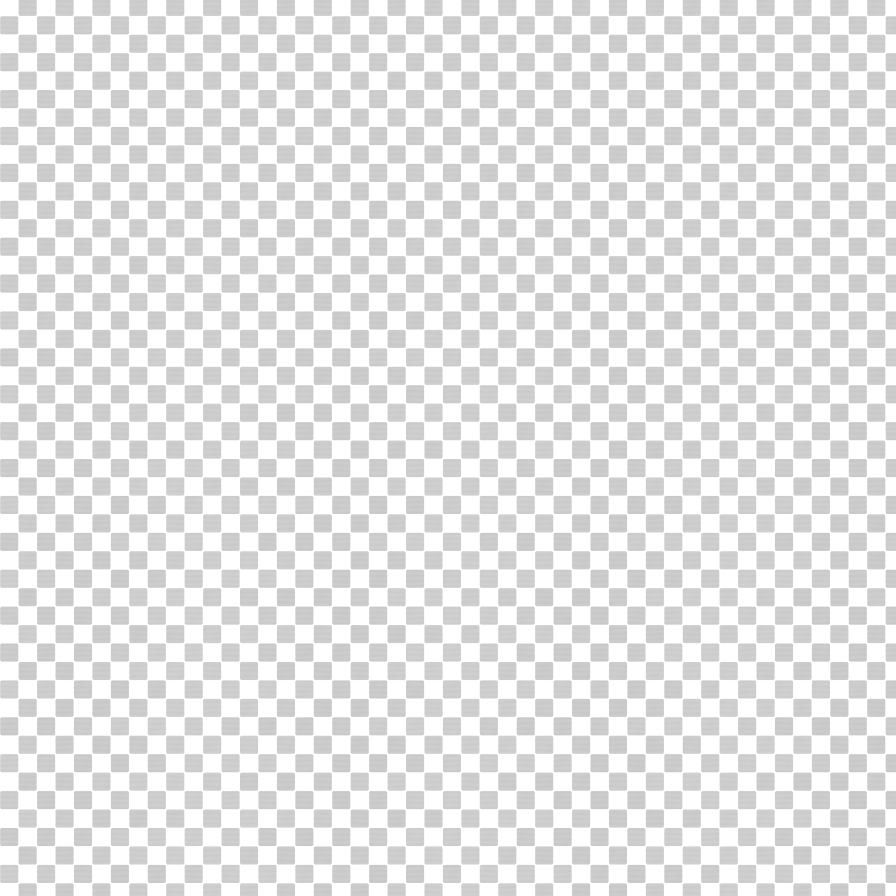
Give the GLSL for this pattern, as a WebGL 1 fragment shader.

```glsl
precision highp float;

uniform vec2 u_resolution;

const float CELLS = 48.57;         // cells across the canvas
const float TOP_CROP = 0.127;      // part of the first row cut off at the top
const float HALF_SIDE = 0.49;      // half the side of a grey square, in cells
const float CORNER = 0.10;         // corner radius, in cells
const float GRAIN_LINES = 3.5;     // fine lines per cell
const float GRAIN_DEPTH = 0.011;
const float TONE_SPREAD = 0.008;   // tone change between squares
const vec3 WHITE = vec3(1.0);
const vec3 GREY = vec3(0.80);
const float TAU = 6.2831853;

float roundedSquare(vec2 p) {
  vec2 q = abs(p) - (HALF_SIDE - CORNER);
  return length(max(q, 0.0)) + min(max(q.x, q.y), 0.0) - CORNER;
}

// Distance to one lattice of squares spaced two cells apart
float squareLattice(vec2 p, vec2 centre) {
  return roundedSquare(mod(p - centre + 1.0, 2.0) - 1.0);
}

// Faint horizontal lines that waver a little
float grain(vec2 p) {
  float waver = 0.6 * sin(p.x * 2.3 + 1.7 * sin(p.y * 0.9));
  float fine = sin(TAU * GRAIN_LINES * p.y + waver);
  float broad = sin(p.x * 7.1 + p.y * 3.7);
  return 0.75 * fine + 0.25 * broad;
}

float cellTone(vec2 cell) {
  return sin(cell.x * 2.7 + 1.3 * sin(cell.y * 1.9)) * sin(cell.y * 3.1);
}

void main() {
  vec2 uv = gl_FragCoord.xy / u_resolution;
  vec2 p = vec2(uv.x, 1.0 - uv.y) * CELLS + vec2(0.0, TOP_CROP);
  float pixel = CELLS / min(u_resolution.x, u_resolution.y);

  // Two offset lattices make the checkerboard
  float d = min(squareLattice(p, vec2(1.5, 0.5)),
                squareLattice(p, vec2(0.5, 1.5)));
  float cover = clamp(0.5 - d / pixel, 0.0, 1.0);

  vec3 grey = GREY + GRAIN_DEPTH * grain(p) + TONE_SPREAD * cellTone(floor(p));
  gl_FragColor = vec4(mix(WHITE, grey, cover), 1.0);
}
```
